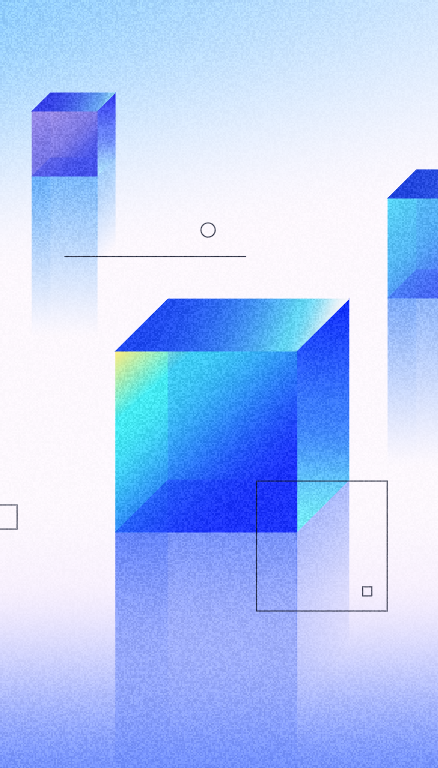
Write a Shadertoy shader that draws this background.

```glsl
const vec3 WHITE = vec3(0.99, 0.972, 0.994);
const vec3 SKY = vec3(0.53, 0.79, 1.0);
const vec3 PERIWINKLE = vec3(0.41, 0.54, 1.0);
const vec3 CYAN = vec3(0.27, 0.92, 0.95);
const vec3 DEEP = vec3(0.11, 0.20, 0.98);
const vec3 INK = vec3(0.08, 0.10, 0.18);

// A block's front face starts at corner; its back is shifted by depth on both axes.
struct Block { vec2 corner; vec2 size; float depth; };

float hash(vec2 cell) {
    vec3 h = fract(cell.xyx * vec3(0.1031, 0.1030, 0.0973));
    h += dot(h, h.yzx + 33.33);
    return fract((h.x + h.y) * h.z);
}

vec3 ramp(vec3 start, vec3 middle, vec3 end, float split, float t) {
    vec3 late = mix(middle, end, smoothstep(split, 1.0, t));
    return mix(start, late, clamp(t / split, 0.0, 1.0));
}

// Grown by half a pixel so that neighbouring faces meet without a seam
float boxMask(vec2 q, vec2 size, float px) {
    vec2 m = clamp(min(q, size - q) / px + 1.0, 0.0, 1.0);
    return m.x * m.y;
}

float boxDistance(vec2 q, vec2 halfSize) {
    vec2 d = abs(q) - halfSize;
    return length(max(d, 0.0)) + min(max(d.x, d.y), 0.0);
}

float stroke(float dist, float px) {
    return clamp(0.5 + (0.0007 - abs(dist)) / px, 0.0, 1.0);
}

vec3 background(vec2 p) {
    float top = smoothstep(0.69, 1.08, p.y + 0.05 - 0.16 * p.x) * (0.95 - 0.75 * p.x);
    float bottom = 1.0 - smoothstep(-0.06, 0.25, p.y);
    vec3 color = mix(WHITE, SKY, top);
    color = mix(color, vec3(0.93, 0.88, 0.99), 0.4 * smoothstep(0.36, 0.18, p.y));
    return mix(color, PERIWINKLE, bottom);
}

// Fading reflections below the front and right faces
vec3 drawColumn(vec3 color, vec2 p, Block b, vec3 tint, float reach, float px) {
    vec2 q = p - b.corner;
    float front = boxMask(q + vec2(0.0, reach), vec2(b.size.x, reach), px);
    float fade = pow(clamp(1.0 + q.y / reach, 0.0, 1.0), 1.2);
    float strip = 1.0 - smoothstep(-px, px, q.x - b.depth);
    color = mix(color, tint, front * fade * (0.82 + 0.13 * strip));
    vec2 s = vec2(q.x - b.size.x, q.y - q.x + b.size.x);
    float sideReach = reach * 0.55;
    float side = boxMask(s + vec2(0.0, sideReach), vec2(b.depth, sideReach), px);
    return mix(color, tint, 0.5 * side * clamp(1.0 + s.y / sideReach, 0.0, 1.0));
}

// Front face, seen through to the rear edge and the floor
vec3 drawFront(vec3 color, vec2 p, Block b, vec3 near, vec3 middle, vec3 far,
               float split, float veil, float px) {
    vec2 q = p - b.corner;
    vec2 uv = q / b.size;
    vec3 face = ramp(near, middle, far, split, 0.58 * uv.x + 0.64 * (1.0 - uv.y));
    face = mix(face, far, veil * smoothstep(-px, px, q.x - b.depth));
    float ground = boxMask(vec2(q.x - q.y, q.y), vec2(b.size.x + b.depth, b.depth), px);
    face = mix(face, mix(far, DEEP, 0.25), 0.45 * ground);
    return mix(color, face, boxMask(q, b.size, px));
}

vec3 drawTop(vec3 color, vec2 p, Block b, vec3 left, vec3 middle, vec3 right, float px) {
    vec2 q = p - b.corner - vec2(0.0, b.size.y);
    q.x -= q.y;
    float t = clamp((q.x + 0.6 * q.y) / (b.size.x + 0.6 * b.depth), 0.0, 1.0);
    return mix(color, ramp(left, middle, right, 0.6, t * t),
               boxMask(q, vec2(b.size.x, b.depth), px));
}

vec3 drawSide(vec3 color, vec2 p, Block b, vec3 high, vec3 middle, vec3 low, float px) {
    vec2 q = p - b.corner - vec2(b.size.x, 0.0);
    float drop = 1.0 - q.y / (b.size.y + b.depth);
    q.y -= q.x;
    return mix(color, ramp(high, middle, low, 0.45, drop),
               boxMask(q, vec2(b.depth, b.size.y), px));
}

void mainImage(out vec4 fragColor, in vec2 fragCoord) {
    float px = 1.0 / iResolution.y;
    vec2 p = fragCoord / iResolution.xy * vec2(0.5677, 1.0);
    vec3 color = background(p);

    // Small violet block
    Block violet = Block(vec2(0.0418, 0.7708), vec2(0.0840, 0.0847), 0.0234);
    color = drawColumn(color, p, violet, vec3(0.38, 0.67, 0.98), 0.21, px);
    color = drawSide(color, p, violet, vec3(0.18, 0.20, 0.93), vec3(0.40, 0.50, 0.97), vec3(0.68, 0.88, 1.0), px);
    color = drawFront(color, p, violet, vec3(0.61, 0.55, 0.91), vec3(0.48, 0.47, 0.90), vec3(0.29, 0.34, 0.91), 0.5, -0.18, px);
    color = drawTop(color, p, violet, vec3(0.20, 0.24, 0.90), vec3(0.38, 0.60, 0.94), vec3(0.55, 0.82, 0.96), px);

    // Cropped cyan block
    Block cropped = Block(vec2(0.5030, 0.6120), vec2(0.1300, 0.1302), 0.0366);
    color = drawColumn(color, p, cropped, vec3(0.46, 0.65, 0.98), 0.22, px);
    color = drawFront(color, p, cropped, vec3(0.34, 0.84, 0.96), vec3(0.34, 0.74, 0.96), vec3(0.30, 0.42, 0.95), 0.35, 0.15, px);
    color = drawTop(color, p, cropped, vec3(0.13, 0.27, 0.87), vec3(0.30, 0.48, 0.94), vec3(0.45, 0.70, 0.96), px);

    // Large central block
    Block large = Block(vec2(0.1500, 0.3073), vec2(0.2345, 0.2357), 0.0675);
    color = drawColumn(color, p, large, vec3(0.36, 0.49, 0.98), 0.40, px);
    color = drawSide(color, p, large, vec3(0.05, 0.16, 0.98), vec3(0.23, 0.48, 0.99), vec3(0.46, 0.92, 0.97), px);
    color = drawFront(color, p, large, vec3(1.0, 0.93, 0.50), CYAN, DEEP, 0.25, 0.17, px);
    color = drawTop(color, p, large, vec3(0.12, 0.28, 0.94), vec3(0.38, 0.83, 0.95), vec3(0.97, 0.96, 0.97), px);

    // Thin outlines
    float ink = stroke(boxDistance(p - vec2(0.2012, 0.6660), vec2(0.1170, 0.0)), px);
    ink = max(ink, stroke(length(p - vec2(0.2697, 0.7005)) - 0.0092, px));
    ink = max(ink, stroke(boxDistance(p - vec2(0.4172, 0.2890), vec2(0.0847, 0.0846)), px));
    ink = max(ink, stroke(boxDistance(p - vec2(0.4759, 0.2300), vec2(0.0059)), px));
    ink = max(ink, stroke(boxDistance(p - vec2(0.0065, 0.3268), vec2(0.0157)), px));
    color = mix(color, INK, 0.85 * ink);

    // Fine grain, softer on pale areas
    float grain = hash(floor(p * 512.0)) - 0.5;
    color += grain * mix(0.11, 0.02, smoothstep(0.5, 0.97, color.r));
    fragColor = vec4(clamp(color, 0.0, 1.0), 1.0);
}
```
